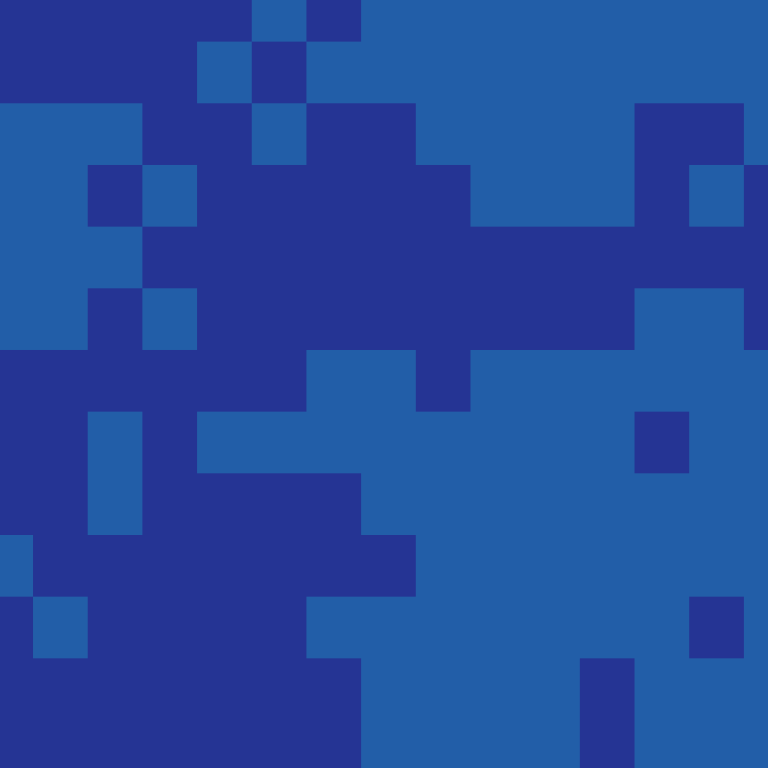
Write a Shadertoy shader that draws this pattern.

```glsl
// Two-tone blue camouflage of flat rectangular cells on a slightly offset grid.
// Each cell thresholds broad value noise plus a per-cell random jitter, giving
// blocky clusters with stray single cells; cell borders are antialiased.

const vec3 LIGHT_BLUE = vec3(0.133, 0.370, 0.658);
const vec3 DARK_BLUE = vec3(0.145, 0.202, 0.580);

const vec2 CELL_SIZE = vec2(0.0712, 0.0803);    // fraction of the canvas
const vec2 GRID_ORIGIN = vec2(-0.0282, -0.0178); // corner of cell (0, 0)
const float PATCH_CELLS = 2.8;                  // cluster scale in cells
const float JITTER = 0.5;                       // strength of stray cells
const int LATTICE = 6;                          // noise nodes per axis

// Integer hash of a lattice point, uniform in 0..1
float hash(ivec2 p, uint seed) {
    uint h = uint(p.x + 64) * 1597334677u ^ uint(p.y + 64) * 3812015801u;
    h = (h ^ seed * 2654435769u) * 747796405u + 2891336453u;
    h = ((h >> ((h >> 28u) + 4u)) ^ h) * 277803737u;
    h ^= h >> 22u;
    return float(h >> 8u) / 16777216.0;
}

// Smoothly interpolated value noise
float valueNoise(vec2 p, uint seed) {
    ivec2 i = ivec2(floor(p));
    vec2 f = smoothstep(0.0, 1.0, fract(p));
    float low = mix(hash(i, seed), hash(i + ivec2(1, 0), seed), f.x);
    float high = mix(hash(i + ivec2(0, 1), seed), hash(i + ivec2(1, 1), seed), f.x);
    return mix(low, high, f.y);
}

// Mean of the noise nodes over the canvas, used to balance the two tones
float latticeMean(uint seed) {
    float sum = 0.0;
    for (int y = 0; y < LATTICE; y++)
        for (int x = 0; x < LATTICE; x++)
            sum += hash(ivec2(x, y), seed);
    return sum / float(LATTICE * LATTICE);
}

// 1 for a light cell, 0 for a dark one
float cellTone(ivec2 cell, float threshold, uint seed) {
    float broad = valueNoise(vec2(cell) / PATCH_CELLS, seed);
    float stray = JITTER * (hash(cell, seed + 1u) - 0.5);
    return step(threshold, broad + stray);
}

void mainImage(out vec4 fragColor, in vec2 fragCoord) {
    vec2 uv = fragCoord / iResolution.xy;
    vec2 grid = (uv - GRID_ORIGIN) / CELL_SIZE;
    vec2 pixel = 1.0 / (iResolution.xy * CELL_SIZE);

    // Blend the four nearest cells across a border one pixel wide
    vec2 q = grid - 0.5;
    ivec2 cell = ivec2(floor(q));
    vec2 w = clamp((fract(q) - 0.5) / pixel + 0.5, 0.0, 1.0);

    uint seed = 7u;
    float threshold = latticeMean(seed);
    float low = mix(cellTone(cell, threshold, seed),
                    cellTone(cell + ivec2(1, 0), threshold, seed), w.x);
    float high = mix(cellTone(cell + ivec2(0, 1), threshold, seed),
                     cellTone(cell + ivec2(1, 1), threshold, seed), w.x);

    fragColor = vec4(mix(DARK_BLUE, LIGHT_BLUE, mix(low, high, w.y)), 1.0);
}
```
